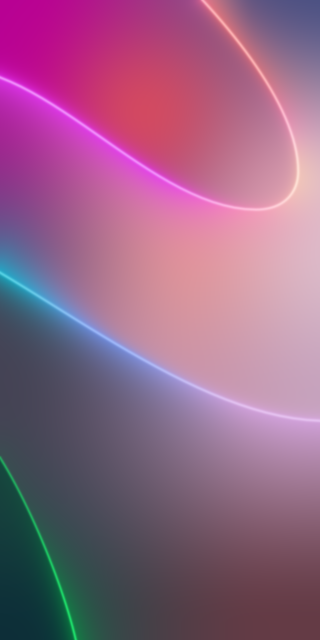
Give the GLSL for this background, as a Shadertoy shader.

```glsl
// Soft gradient sheets separated by thin luminous curves.
// Each rim is a cubic Bezier measured as a signed distance; the sign picks the
// sheet, and the distance drives a bright core and an uneven glow.

float spot(vec2 p, vec2 center, float radius) {
    vec2 q = (p - center) / radius;
    return exp(-dot(q, q));
}

vec2 bezier(vec2 a, vec2 b, vec2 c, vec2 d, float t) {
    float s = 1.0 - t;
    return s*s*s*a + 3.0*s*s*t*b + 3.0*s*t*t*c + t*t*t*d;
}

// Signed distance to a cubic curve, positive on the left of its travel
float curveDistance(vec2 p, vec2 a, vec2 b, vec2 c, vec2 d) {
    float nearest = 1e3;
    vec2 start = a;
    for (int i = 1; i <= 24; i++) {
        vec2 end = bezier(a, b, c, d, float(i) / 24.0);
        vec2 along = end - start, rel = p - start;
        float h = clamp(dot(rel, along) / dot(along, along), 0.0, 1.0);
        float dist = length(rel - along * h);
        float side = along.x * rel.y - along.y * rel.x;
        if (dist < abs(nearest)) nearest = side < 0.0 ? -dist : dist;
        start = end;
    }
    return nearest;
}

float closer(float a, float b) {
    return abs(a) < abs(b) ? a : b;
}

// Glow with a separate falloff on each side of the curve
float glow(float d, float leftWidth, float rightWidth) {
    return exp(-abs(d) / (d > 0.0 ? leftWidth : rightWidth));
}

float core(float d, float width) {
    return exp(-d * d / (width * width));
}

vec3 loopSheet(vec2 p) {
    vec3 col = mix(vec3(0.72, 0.0, 0.58), vec3(0.50, 0.33, 0.52), smoothstep(0.1, 0.75, p.x));
    col = mix(col, vec3(0.85, 0.62, 0.69), smoothstep(1.95, 1.35, p.y) * smoothstep(0.3, 0.95, p.x));
    return mix(col, vec3(0.86, 0.30, 0.35), 0.85 * spot(p, vec2(0.45, 1.65), 0.27));
}

vec3 middleSheet(vec2 p) {
    vec3 left = mix(vec3(0.42, 0.28, 0.49), vec3(0.63, 0.12, 0.54), smoothstep(1.15, 1.65, p.y));
    vec3 col = mix(left, vec3(0.88, 0.59, 0.59), smoothstep(-0.05, 0.62, p.x));
    col = mix(col, vec3(0.86, 0.74, 0.79), smoothstep(0.55, 1.05, p.x));
    col = mix(col, vec3(0.28, 0.31, 0.51), smoothstep(1.4, 2.05, p.y) * smoothstep(0.5, 0.8, p.x));
    return mix(col, vec3(0.72, 0.57, 0.71), 0.6 * smoothstep(1.25, 0.75, p.y));
}

vec3 lowerSheet(vec2 p) {
    vec3 col = mix(vec3(0.27, 0.26, 0.33), vec3(0.68, 0.53, 0.64), smoothstep(0.0, 0.95, p.x));
    vec3 floorColor = mix(vec3(0.17, 0.26, 0.29), vec3(0.39, 0.23, 0.27), smoothstep(0.1, 0.85, p.x));
    return mix(col, floorColor, smoothstep(0.72, 0.05, p.y));
}

void mainImage(out vec4 fragColor, in vec2 fragCoord) {
    vec2 p = fragCoord / iResolution.xy * vec2(1.0, 2.0);
    float edge = 1.0 / iResolution.x;

    // Upper loop, long diagonal and lower left arc
    float loopD = curveDistance(p, vec2(0.0, 1.758), vec2(0.26, 1.66), vec2(0.53, 1.345), vec2(0.80, 1.345));
    loopD = closer(loopD, curveDistance(p, vec2(0.80, 1.345), vec2(0.89, 1.345), vec2(0.932, 1.40), vec2(0.932, 1.465)));
    loopD = closer(loopD, curveDistance(p, vec2(0.932, 1.465), vec2(0.932, 1.62), vec2(0.80, 1.82), vec2(0.633, 2.0)));
    float waveD = curveDistance(p, vec2(0.0, 1.148), vec2(0.30, 0.97), vec2(0.67, 0.695), vec2(1.0, 0.685));
    float arcD = curveDistance(p, vec2(0.0, 0.57), vec2(0.10, 0.41), vec2(0.20, 0.16), vec2(0.237, 0.0));

    // Layer the sheets
    vec3 corner = mix(vec3(0.05, 0.18, 0.22), vec3(0.09, 0.25, 0.24), smoothstep(0.0, 0.5, p.y));
    vec3 col = mix(corner, lowerSheet(p), smoothstep(-edge, edge, arcD));
    col = mix(col, middleSheet(p), smoothstep(-edge, edge, waveD));
    col = mix(col, loopSheet(p), smoothstep(-edge, edge, loopD));

    // Loop rim: magenta, pink, cream, then salmon
    vec3 rim = mix(vec3(0.90, 0.20, 0.98), vec3(1.0, 0.48, 0.76), smoothstep(0.45, 0.8, p.x));
    rim = mix(rim, vec3(1.0, 0.80, 0.70), spot(p, vec2(0.95, 1.44), 0.16));
    rim = mix(rim, vec3(1.0, 0.46, 0.46), smoothstep(1.55, 1.8, p.y) * smoothstep(0.5, 0.7, p.x));
    float rimPower = mix(0.85, 0.65, smoothstep(0.5, 0.9, p.x));
    col = mix(col, rim, rimPower * glow(loopD, 0.022, 0.075));
    col = mix(col, mix(rim, vec3(1.0), 0.5), 0.85 * core(loopD, 0.005));

    // Diagonal rim: cyan, blue, then lilac
    vec3 wave = mix(vec3(0.04, 0.76, 0.86), vec3(0.44, 0.60, 0.98), smoothstep(0.0, 0.32, p.x));
    wave = mix(wave, vec3(0.86, 0.66, 0.92), smoothstep(0.3, 0.8, p.x));
    float above = mix(0.085, 0.018, smoothstep(0.0, 0.4, p.x));
    col = mix(col, wave, 0.8 * glow(waveD, above, mix(0.05, 0.10, p.x)));
    col = mix(col, mix(wave, vec3(1.0), 0.35), 0.8 * core(waveD, 0.005));

    // Green arc, brightening toward the bottom
    float heat = smoothstep(0.5, 0.0, p.y);
    col = mix(col, vec3(0.03, 0.58, 0.26), mix(0.15, 0.75, heat) * glow(arcD, 0.065, 0.035));
    col = mix(col, vec3(0.12, 0.88, 0.42), mix(0.6, 0.95, heat) * core(arcD, 0.0045));

    fragColor = vec4(col, 1.0);
}
```
